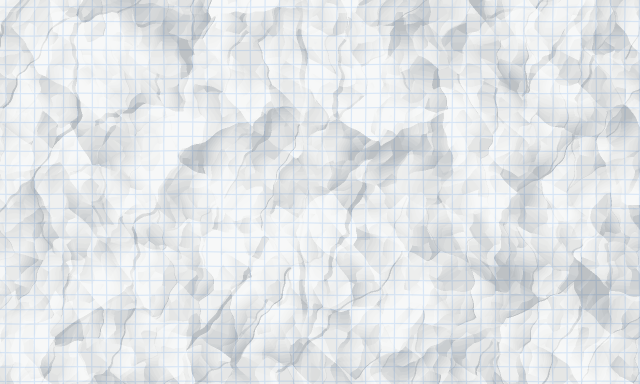
Write a WebGL 1 fragment shader that draws this texture.

```glsl
precision highp float;
// Crumpled squared paper: three layers of tilted cellular facets, bent by
// layered sines, are shaded in flat steps with dark one-sided creases,
// a ragged vertical fold and a fine blue grid. Four samples smooth the edges.

uniform vec2 u_resolution;

// Lengths are in canvas heights
const float GRID_CELL = 0.0375;
const float LINE_HALF_WIDTH = 0.0014;
const vec2 GRID_SHIFT = vec2(0.004, 0.012);
const vec3 INK_TINT = vec3(0.86, 0.92, 0.995);

const vec3 FACET_SCALES = vec3(5.2, 10.5, 22.0);
const vec3 FACET_WEIGHTS = vec3(0.85, 0.85, 0.55);
const vec2 STRETCH = vec2(1.2, 0.85);
const vec2 SHADE_SIDE = vec2(0.88, -0.47);
const float CONTRAST = 1.75;
const float EXPOSURE = 0.16;
const float SHADE_STEPS = 3.5;
const float CREASE_DEPTH = 1.9;
const float FOLD_POSITION = 0.475;
const float FOLD_DEPTH = 1.6;

vec2 hash2(vec2 p) {
  vec2 q = vec2(dot(p, vec2(127.1, 311.7)), dot(p, vec2(269.5, 183.3)));
  return fract(sin(q) * 43758.545);
}

// Layered sines that make straight facet borders ragged
vec2 crumple(vec2 p) {
  p += 0.016 * sin(p.yx * vec2(15.0, 13.0) + vec2(0.7, 2.1));
  p += 0.006 * sin(p.yx * vec2(47.0, 41.0) + p * 19.0);
  p += 0.0022 * sin(p.yx * vec2(139.0, 117.0) + p * 53.0);
  return p;
}

// Cellular facets: x is the shade of a tilted plane, y a one-sided crease
vec2 facet(vec2 p) {
  vec2 base = floor(p);
  vec2 nearest = vec2(0.0), second = vec2(0.0), id = vec2(0.0);
  float d1 = 9.0, d2 = 9.0;
  for (int j = -1; j <= 1; j++) {
    for (int i = -1; i <= 1; i++) {
      vec2 cell = base + vec2(float(i), float(j));
      vec2 site = cell + hash2(cell) - p;
      float d = length(site);
      if (d < d1) {
        d2 = d1; second = nearest;
        d1 = d; nearest = site; id = cell;
      } else if (d < d2) {
        d2 = d; second = site;
      }
    }
  }
  vec2 rnd = hash2(id + 37.0);
  float angle = 6.2832 * rnd.x;
  float shade = dot(vec2(cos(angle), sin(angle)), nearest) + rnd.y - 0.5;
  float facing = dot(normalize(second - nearest + 0.0001), SHADE_SIDE);
  float width = 0.03 + 0.15 * rnd.y * rnd.y;
  float crease = smoothstep(0.55, 0.9, facing) * step(width * 0.2, width - (d2 - d1));
  return vec2(shade, crease * step(0.35, rnd.x));
}

// Vertical fold: dark on its left in places, light on its right
float fold(vec2 p, float center) {
  float x = p.x - center + 0.007 * sin(p.y * 21.0) + 0.004 * sin(p.y * 57.0);
  float strength = smoothstep(-0.2, 0.8, sin(p.y * 10.5 - 1.2) + 0.4 * sin(p.y * 31.0));
  float width = 0.004 + 0.011 * strength;
  float dark = step(-width, x) * step(x, 0.0) * strength;
  float light = step(0.0, x) * (1.0 - smoothstep(0.0, 0.03, x));
  return 0.5 * light - FOLD_DEPTH * dark;
}

// Light level to paper colour, slightly cooler in the shadows
vec3 paper(float level) {
  float tone = 0.93 + 0.052 * min(level - 0.33, 0.0)
             + 0.033 * max(level - 0.33, 0.0)
             - 0.034 * max(-0.64 - level, 0.0);
  tone = clamp(tone, 0.74, 0.97);
  float cool = 1.0 - smoothstep(0.76, 0.9, tone);
  return vec3(tone) + vec3(0.0, 0.004, 0.002) + cool * vec3(0.0, 0.012, 0.026);
}

float gridLines(vec2 p, float pixel) {
  p += 0.0007 * sin(p.yx * 23.0) + GRID_SHIFT;
  vec2 d = abs(fract(p / GRID_CELL) - 0.5) * GRID_CELL;
  vec2 lines = 1.0 - smoothstep(LINE_HALF_WIDTH - 0.5 * pixel,
                                LINE_HALF_WIDTH + 0.5 * pixel, d);
  return max(lines.x, lines.y);
}

vec3 sheet(vec2 p, float aspect, float pixel) {
  vec2 q = crumple(p) * STRETCH;
  vec2 leanRight = vec2(q.x - 0.35 * q.y, q.y);
  vec2 leanLeft = vec2(q.x + 0.4 * q.y, q.y);
  vec2 large = facet(leanRight * FACET_SCALES.x + 3.0);
  vec2 middle = facet(leanLeft * FACET_SCALES.y + 17.0);
  vec2 small = facet(leanRight * FACET_SCALES.z + 41.0);
  float shade = dot(vec3(large.x, middle.x, small.x), FACET_WEIGHTS);
  float level = shade * CONTRAST + EXPOSURE;
  level -= CREASE_DEPTH * max(large.y, 0.6 * middle.y);
  level += fold(p, aspect * FOLD_POSITION);
  level = mix(level, floor(level * SHADE_STEPS + 0.5) / SHADE_STEPS, 0.8);
  return paper(level) * mix(vec3(1.0), INK_TINT, gridLines(p, pixel));
}

void main() {
  float pixel = 1.0 / u_resolution.y;
  float aspect = u_resolution.x * pixel;
  vec3 color = vec3(0.0);
  for (int j = 0; j < 2; j++) {
    for (int i = 0; i < 2; i++) {
      vec2 offset = vec2(float(i), float(j)) * 0.5 - 0.25;
      color += sheet((gl_FragCoord.xy + offset) * pixel, aspect, pixel);
    }
  }
  gl_FragColor = vec4(color * 0.25, 1.0);
}
```
